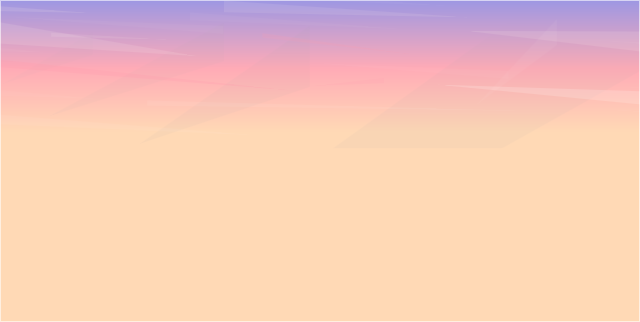
This background is drawn by a WebGL 2 fragment shader. Its source:

```glsl
#version 300 es
precision highp float;
// Draws a soft dusk sky: violet to pink to peach, crossed by faint slivers of light and slanted shade.

uniform vec2 u_resolution;
out vec4 outColor;

// Sky colours and the depths (0 = top, 1 = bottom) where they lie
const vec3 VIOLET = vec3(0.615, 0.592, 0.89);
const vec3 PINK = vec3(1.0, 0.67, 0.715);
const vec3 PEACH = vec3(1.0, 0.85, 0.71);
const float PINK_DEPTH = 0.212;
const float PEACH_DEPTH = 0.41;

// Overlays
const vec3 LIGHT = vec3(1.0, 0.94, 0.92);
const vec3 SHADE = vec3(0.66, 0.64, 0.66);
const vec3 ROSE = vec3(1.0, 0.6, 0.67);
const float LIGHT_ALPHA = 0.13;
const float SHADE_ALPHA = 0.07;
const float ROSE_ALPHA = 0.22;

// Faint scattered slivers
const int SLIVERS = 10;
const float SLIVER_ALPHA = 0.035;
const float SLIVER_DEPTH = 0.36;

const float BORDER = 0.0013;

float hash(float n) {
    return fract(sin(n * 127.1 + 11.7) * 43758.5453);
}

// Coverage of the side where d is positive, one pixel soft
float cover(float d) {
    return clamp(d / max(fwidth(d), 1e-6) + 0.5, 0.0, 1.0);
}

// Triangle from a tip to an upright base of the given half height
float wedge(vec2 p, vec2 tip, vec2 base, float halfHeight) {
    float t = (p.x - tip.x) / (base.x - tip.x);
    float offset = abs(p.y - mix(tip.y, base.y, t));
    return cover(halfHeight * t - offset) * cover(1.0 - t) * step(0.0, t);
}

vec3 skyGradient(float depth) {
    vec3 upper = mix(VIOLET, PINK, clamp(depth / PINK_DEPTH, 0.0, 1.0));
    float lower = clamp((depth - PINK_DEPTH) / (PEACH_DEPTH - PINK_DEPTH), 0.0, 1.0);
    return mix(upper, PEACH, lower);
}

// Broad slanted shadow with a level foot
float broadShade(vec2 p) {
    float left = p.x - 0.521 + (p.y - 0.46) * -0.0 + (p.y - 0.46) * 0.70;
    float right = 0.785 - (p.y - 0.46) * 0.90 - p.x;
    float fade = smoothstep(0.04, 0.2, p.y);
    return cover(left) * cover(right) * cover(0.46 - p.y) * fade;
}

// Narrow shadows rising to the right from their tips
float bladeShade(vec2 p) {
    float s = wedge(p, vec2(0.219, 0.446), vec2(0.484, 0.175), 0.095);
    s += 0.8 * wedge(p, vec2(0.078, 0.36), vec2(0.35, 0.13), 0.06);
    s += 0.6 * wedge(p, vec2(0.005, 0.26), vec2(0.145, 0.135), 0.035);
    return s;
}

// Long bright slivers
float lightSlivers(vec2 p) {
    float s = 1.7 * wedge(p, vec2(0.684, 0.263), vec2(1.01, 0.305), 0.021);
    s += wedge(p, vec2(0.73, 0.096), vec2(1.01, 0.13), 0.032);
    s += wedge(p, vec2(0.306, 0.174), vec2(-0.01, 0.1), 0.034);
    s += wedge(p, vec2(0.137, 0.04), vec2(-0.01, 0.026), 0.008);
    s += 0.8 * wedge(p, vec2(0.73, 0.054), vec2(0.35, 0.02), 0.018);
    s += 0.7 * wedge(p, vec2(0.26, 0.123), vec2(0.08, 0.108), 0.006);
    s += 0.6 * wedge(p, vec2(0.81, 0.344), vec2(0.23, 0.32), 0.008);
    s += 0.5 * wedge(p, vec2(0.40, 0.42), vec2(-0.01, 0.37), 0.015);
    s += 0.4 * wedge(p, vec2(0.745, 0.325), vec2(0.87, 0.1), 0.04);
    return s;
}

float roseSlivers(vec2 p) {
    float s = wedge(p, vec2(0.45, 0.28), vec2(-0.01, 0.195), 0.012);
    s += 0.7 * wedge(p, vec2(0.64, 0.168), vec2(0.41, 0.11), 0.007);
    s += 0.6 * wedge(p, vec2(0.49, 0.267), vec2(0.60, 0.25), 0.008);
    return s;
}

float scatteredSlivers(vec2 p) {
    float s = 0.0;
    for (int i = 0; i < SLIVERS; i++) {
        float k = float(i);
        vec2 tip = vec2(hash(k), SLIVER_DEPTH * (k + 0.5) / float(SLIVERS));
        float reach = mix(0.15, 0.35, hash(k + 31.0)) * (mod(k, 2.0) * 2.0 - 1.0);
        s += wedge(p, tip, tip + vec2(reach, reach * 0.12), 0.012);
    }
    return s;
}

void main() {
    vec2 uv = gl_FragCoord.xy / u_resolution;
    vec2 p = vec2(uv.x, 1.0 - uv.y);

    vec3 color = skyGradient(p.y);
    color = mix(color, SHADE, SHADE_ALPHA * broadShade(p));
    color = mix(color, SHADE, SHADE_ALPHA * bladeShade(p));
    color = mix(color, ROSE, ROSE_ALPHA * roseSlivers(p));
    color = mix(color, LIGHT, LIGHT_ALPHA * lightSlivers(p));
    color = mix(color, LIGHT, SLIVER_ALPHA * scatteredSlivers(p));

    // Hairline pale frame, weighted by how much of the pixel it fills
    vec2 edge = min(uv, 1.0 - uv) * vec2(u_resolution.x / u_resolution.y, 1.0);
    float pixel = 1.0 / u_resolution.y;
    float frame = clamp((BORDER * 2.0 - min(edge.x, edge.y)) / pixel + 0.5, 0.0, 1.0);
    color = mix(color, vec3(1.0), frame * 0.7);

    outColor = vec4(color, 1.0);
}
```
